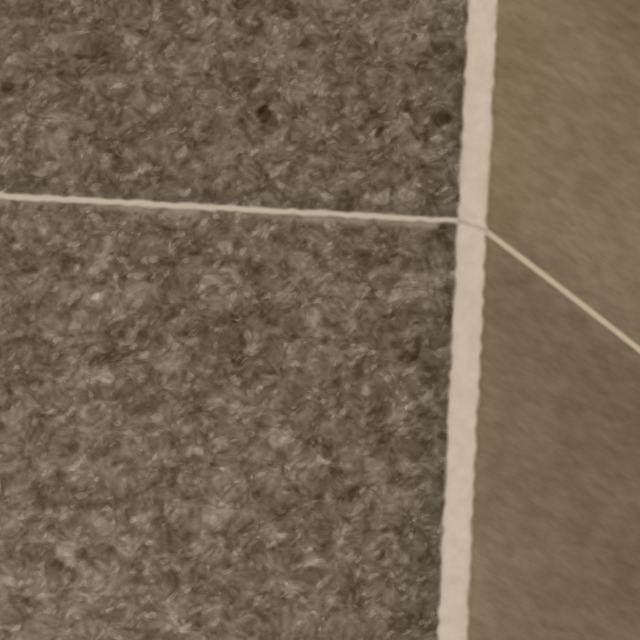
Write a Shadertoy shader that draws this texture.

```glsl
float hash(vec2 p) {
    vec3 q = fract(vec3(p.xyx) * 0.1031);
    q += dot(q, q.yzx + 33.33);
    return fract((q.x + q.y) * q.z);
}

float noise(vec2 p) {
    vec2 i = floor(p), f = fract(p);
    f = f * f * (3.0 - 2.0 * f);
    return mix(mix(hash(i), hash(i + vec2(1, 0)), f.x),
               mix(hash(i + vec2(0, 1)), hash(i + vec2(1, 1)), f.x), f.y);
}

float fbm(vec2 p) {
    float sum = 0.0, amp = 0.5;
    for (int i = 0; i < 4; i++) {
        sum += amp * noise(p);
        p = mat2(1.6, 1.2, -1.2, 1.6) * p + 7.3;
        amp *= 0.55;
    }
    return sum / 1.01;
}

// Irregular mineral chips scattered over a jittered grid
float chips(vec2 p, float density) {
    vec2 cell = floor(p);
    float cover = 0.0;
    for (int y = -1; y <= 1; y++)
    for (int x = -1; x <= 1; x++) {
        vec2 id = cell + vec2(x, y);
        float seed = hash(id + 41.0);
        vec2 d = p - id - vec2(hash(id), hash(id + 17.0));
        d = mat2(0.8, -0.6, 0.6, 0.8) * d * vec2(0.8, 1.3);
        float radius = 0.15 + 0.3 * hash(id + 73.0);
        float edge = length(d) + 0.35 * (noise(p * 3.5) - 0.5);
        float chip = 1.0 - smoothstep(radius - 0.16, radius + 0.1, edge);
        cover = max(cover, chip * step(seed, density) * (0.4 + 0.6 * hash(id + 5.0)));
    }
    return cover;
}

float spot(vec2 p, vec2 center, float radius) {
    float wobble = 0.8 * radius * (noise(p * 75.0) - 0.5);
    return 1.0 - smoothstep(0.5 * radius, 1.2 * radius, length(p - center) + wobble);
}

float line(float d, float halfWidth, float blur) {
    return 1.0 - smoothstep(halfWidth - blur, halfWidth + blur, abs(d));
}

vec3 speckledTile(vec2 p) {
    vec2 warped = p + 0.012 * vec2(noise(p * 35.0), noise(p * 35.0 + 9.0));
    float tone = 0.18 * (fbm(warped * 22.0) - 0.5)
               + 0.25 * (fbm(warped * vec2(58, 74)) - 0.5)
               + 0.09 * (noise(warped * 150.0) - 0.5);
    vec3 col = vec3(0.405, 0.355, 0.295) + tone;
    col += vec3(0.035, 0.034, 0.036) * (1.0 - smoothstep(0.0, 0.7, length(p * vec2(1.0, 0.8))));
    col += 0.10 * chips(warped * 36.0, 0.3) + 0.10 * chips(warped * 68.0 + 13.0, 0.35);
    col -= 0.07 * chips(warped * 42.0 + 31.0, 0.24);

    // Larger pale chips and dark pits
    float pale = spot(p, vec2(0.657, 0.555), 0.030) * 0.75
               + spot(p, vec2(0.436, 0.319), 0.021)
               + spot(p, vec2(0.104, 0.136), 0.020) * 1.2
               + spot(p, vec2(0.365, 0.577), 0.016)
               + spot(p, vec2(0.340, 0.200), 0.026) * 0.7;
    float pits = spot(p, vec2(0.413, 0.821), 0.013) * 1.3
               + spot(p, vec2(0.092, 0.120), 0.011)
               + spot(p, vec2(0.210, 0.462), 0.023) * 0.7
               + spot(p, vec2(0.105, 0.594), 0.018) * 0.6;
    return col + vec3(0.12, 0.115, 0.11) * pale - 0.10 * pits;
}

vec3 smoothTile(vec2 p, float seam, float fromGrout) {
    vec2 grain = mat2(0.85, 0.53, -0.53, 0.85) * p;
    vec3 col = mix(vec3(0.435, 0.380, 0.305), vec3(0.485, 0.425, 0.335),
                   smoothstep(-0.05, 0.08, seam));
    col += 0.035 * smoothstep(0.55, 0.15, p.y) * smoothstep(0.2, 0.0, fromGrout);
    col -= 0.03 * smoothstep(0.08, 0.25, fromGrout) * smoothstep(0.65, 1.0, p.y);
    col += 0.09 * (fbm(grain * vec2(45, 100)) - 0.5);
    col += 0.06 * (fbm(p * 9.0) - 0.5);
    return col + vec3(0.025, 0.022, 0.0) * exp(-fromGrout * 35.0);
}

void mainImage(out vec4 fragColor, in vec2 fragCoord) {
    vec2 p = fragCoord / iResolution.xy;
    float ragged = 0.004 * (noise(p * 70.0) - 0.5);
    float upright = p.x - 0.706 - 0.0485 * p.y + ragged;
    float level = p.y - 0.694 + 0.0545 * p.x + ragged * 0.7;
    float diagonal = (p.y - 0.639 + 0.772 * (p.x - 0.759)) / 1.263
                   - 0.07 * (p.x - 0.759) * (1.0 - p.x);

    // Tiles on either side of the wide joint
    vec3 left = speckledTile(p);
    left *= 1.0 - 0.10 * smoothstep(-0.10, -0.02, upright);
    left *= 1.0 - 0.13 * line(level - 0.012, 0.006, 0.010);
    vec3 right = smoothTile(p, diagonal, max(upright - 0.023, 0.0));

    // Narrow joints
    float chipped = smoothstep(0.5, 0.75, noise(vec2(p.x * 24.0, 3.0)));
    left = mix(left, vec3(0.59, 0.53, 0.46), 0.7 * chipped * line(level + 0.009, 0.005, 0.005));
    left = mix(left, vec3(0.76, 0.70, 0.62), 0.95 * line(level, 0.0050 - 0.0012 * p.x, 0.0035));
    right = mix(right, vec3(0.75, 0.68, 0.57), 0.95 * line(diagonal, 0.0045, 0.0035));
    vec3 col = mix(left, right, smoothstep(-0.01, 0.01, upright));

    // Wide joint with a soft shadow and a crease at the crossing
    vec3 grout = vec3(0.77, 0.71, 0.635) + 0.07 * (fbm(p * 65.0) - 0.5);
    grout -= 0.04 * smoothstep(0.012, 0.025, abs(upright));
    grout -= 0.12 * line(p.y - 0.648 + 0.35 * (p.x - 0.737), 0.002, 0.006);
    col *= 1.0 - 0.08 * line(upright, 0.025, 0.012);
    col = mix(col, grout, line(upright, 0.0230, 0.0045));
    fragColor = vec4(clamp(col, 0.0, 1.0), 1.0);
}
```
